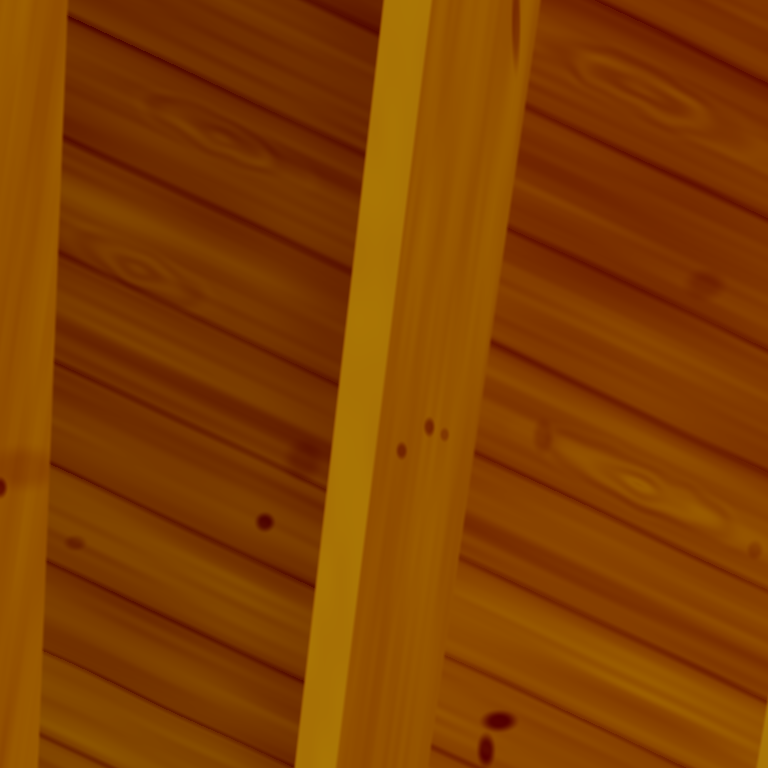
Write a WebGL 1 fragment shader that draws this texture.

```glsl
precision mediump float;
// Sloping timber ceiling: boards crossed by leaning beams, one with a lit side.
// Boards are bands of a sheared coordinate with stretched noise as grain;
// one tone value per pixel is mapped to a brown-to-gold ramp.
uniform vec2 u_resolution;

const float SOFT = 0.003;                  // softness of beam edges
const float BOARD_SLOPE = 0.468;           // fall of the boards to the right
const vec2 LEFT_BEAM = vec2(0.0495, 0.0885);  // edge x at bottom, at top
const vec2 STRIP_LEFT = vec2(0.384, 0.500);
const vec2 STRIP_RIGHT = vec2(0.4375, 0.5625);
const vec2 BEAM_RIGHT = vec2(0.557, 0.704);
const vec2 CORNER_BEAM = vec2(0.985, 1.155);
const float SEAM_WIDTH = 0.0045;
const float SEAM_DEPTH = 0.34;
const float GRAIN = 0.42;

float hash(vec2 p) {
  p = fract(p * vec2(0.1031, 0.1137));
  p += dot(p, p.yx + 33.33);
  return fract((p.x + p.y) * p.x * 17.0);
}

float noise(vec2 p) {
  vec2 i = floor(p), f = fract(p);
  f = f * f * (3.0 - 2.0 * f);
  return mix(mix(hash(i), hash(i + vec2(1.0, 0.0)), f.x),
             mix(hash(i + vec2(0.0, 1.0)), hash(i + 1.0), f.x), f.y);
}

// Coverage to the right of a leaning edge
float rightOf(vec2 p, vec2 edge) {
  return smoothstep(-SOFT, SOFT, p.x - mix(edge.x, edge.y, p.y));
}

float spot(vec2 p, vec2 centre, vec2 radius) {
  return 1.0 - smoothstep(0.4, 1.3, length((p - centre) / radius));
}

// Long nested growth rings lying along a board
float rings(vec2 p, vec2 centre, vec2 size) {
  vec2 d = p - centre;
  d.y += BOARD_SLOPE * d.x;
  float r = length(d / size) + 0.15 * noise(p * 30.0);
  return sin(r * 17.0) * (1.0 - smoothstep(0.5, 1.1, r));
}

float boardTone(vec2 p, float side) {
  // Sheared height, then board number with slowly narrowing boards
  float v = 1.0 - p.y - BOARD_SLOPE * p.x - 0.007 * side;
  v += 0.003 * (noise(vec2(p.x * 9.0, v * 6.0)) - 0.5);
  float n = (0.1654 - sqrt(max(0.02736 - 0.01668 * (v + 0.0208), 0.0))) / 0.00834;
  float board = floor(n + 0.5 * 0.0);
  float within = fract(n);
  float seam = min(within, 1.0 - within) * 0.145;

  float tone = mix(0.23, 0.47, smoothstep(0.9, 0.1, p.y));
  tone += side * 0.06 + 0.10 * (hash(vec2(board + 20.0, side * 7.0 + 3.0)) - 0.5);
  tone += 0.10 * sin(within * 3.14159) - 0.05;

  // Broad streaks, then fine fibres
  vec2 g = vec2(p.x * 2.5 + board * 5.3 + 40.0, v + 2.0 + side);
  float streak = noise(g * vec2(1.0, 34.0)) - 0.5;
  float fibre = noise(g * vec2(2.0, 95.0)) - 0.5;
  tone += GRAIN * (0.65 * streak + 0.42 * fibre);
  tone += 0.12 * (noise(p * 7.0) - 0.5);

  // Seams and one broad dark streak
  float strength = 0.65 + 0.35 * noise(vec2(p.x * 12.0, board * 3.0 + 50.0));
  tone -= SEAM_DEPTH * strength * (1.0 - smoothstep(0.0, SEAM_WIDTH * 2.0, seam));
  tone -= 0.25 * (1.0 - smoothstep(0.003, 0.022, abs(v - 0.387)));

  // Growth rings
  tone += 0.09 * rings(p, vec2(0.84, 0.88), vec2(0.20, 0.055));
  tone += 0.08 * rings(p, vec2(0.83, 0.37), vec2(0.20, 0.050));
  tone += 0.07 * rings(p, vec2(0.18, 0.65), vec2(0.13, 0.045));
  tone += 0.07 * rings(p, vec2(0.29, 0.82), vec2(0.15, 0.045));

  // Knots, pale then dark
  tone -= 0.20 * spot(p, vec2(0.918, 0.629), vec2(0.026, 0.020));
  tone -= 0.22 * spot(p, vec2(0.707, 0.431), vec2(0.013, 0.022));
  tone -= 0.22 * spot(p, vec2(0.983, 0.284), vec2(0.010, 0.012));
  tone -= 0.25 * spot(p, vec2(0.098, 0.293), vec2(0.014, 0.010));
  tone -= 0.18 * spot(p, vec2(0.395, 0.400), vec2(0.024, 0.026));
  tone -= 0.65 * spot(p, vec2(0.345, 0.320), vec2(0.012, 0.012));
  tone -= 0.85 * spot(p, vec2(0.650, 0.061), vec2(0.022, 0.013));
  tone -= 0.80 * spot(p, vec2(0.633, 0.023), vec2(0.011, 0.021));

  // Shade gathered beside the beam
  float gap = mix(STRIP_LEFT.x, STRIP_LEFT.y, p.y) - p.x;
  return tone - (1.0 - side) * 0.10 * (1.0 - smoothstep(0.0, 0.12, gap));
}

float beamTone(vec2 p) {
  float across = p.x - 0.14 * p.y;
  float tone = 0.70 + 0.16 * (noise(vec2(across * 55.0, p.y * 3.0)) - 0.5);
  tone += 0.08 * (noise(vec2(across * 150.0, p.y * 7.0)) - 0.5);
  tone -= 0.55 * spot(p, vec2(0.559, 0.444), vec2(0.007, 0.012));
  tone -= 0.50 * spot(p, vec2(0.523, 0.413), vec2(0.007, 0.011));
  tone -= 0.32 * spot(p, vec2(0.579, 0.434), vec2(0.006, 0.009));
  tone -= 0.40 * spot(p, vec2(0.672, 0.970), vec2(0.006, 0.060));
  tone -= 0.18 * spot(p, vec2(0.030, 0.390), vec2(0.050, 0.028));
  return tone - 0.75 * spot(p, vec2(0.0, 0.365), vec2(0.009, 0.013));
}

void main() {
  vec2 p = gl_FragCoord.xy / u_resolution;
  float side = step(0.5 * (STRIP_LEFT.x + BEAM_RIGHT.y), p.x + 0.13 * (0.5 - p.y));
  float beams = max(1.0 - rightOf(p, LEFT_BEAM),
                    rightOf(p, STRIP_LEFT) * (1.0 - rightOf(p, BEAM_RIGHT)));
  float lit = rightOf(p, STRIP_LEFT) * (1.0 - rightOf(p, STRIP_RIGHT));
  lit = max(lit, rightOf(p, CORNER_BEAM));
  float tone = mix(boardTone(p, side), beamTone(p), beams);
  tone = mix(tone, 1.0 + 0.06 * (noise(p * vec2(45.0, 12.0)) - 0.5), lit);

  // Brown-to-gold ramp, slightly duller on the shaded left boards
  float t = max(tone, -0.6);
  vec3 colour = vec3(0.40 + 0.26 * t, 0.09 + 0.32 * t + 0.04 * t * t * t * t, 0.02 * lit);
  colour.r -= 0.035 * (1.0 - side) * (1.0 - beams) * (1.0 - lit);
  gl_FragColor = vec4(clamp(colour, 0.0, 1.0), 1.0);
}
```
